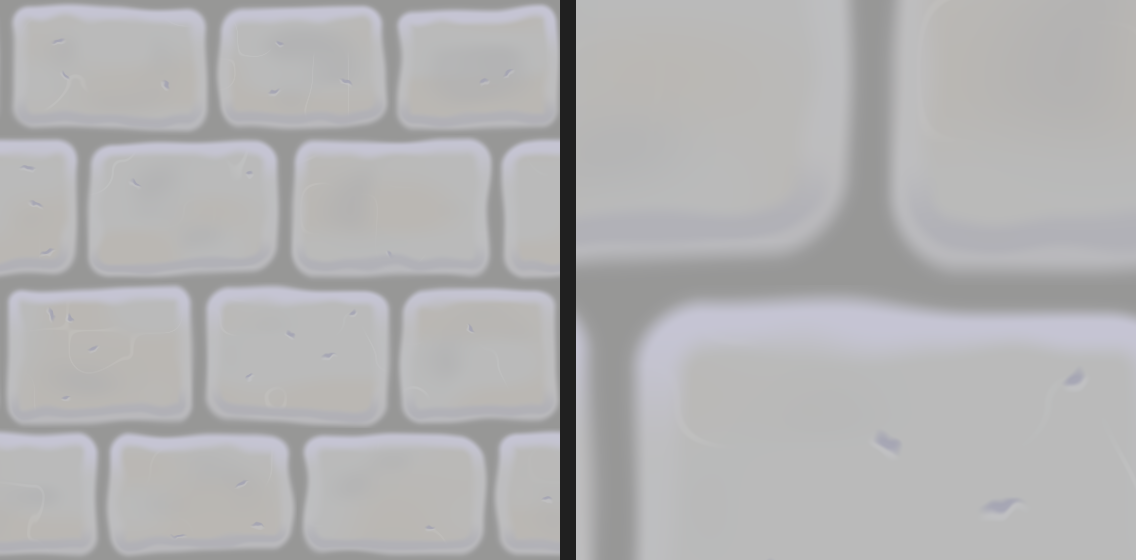
Left: the whole. Right: its middle third, enlarged.
Give the GLSL for this texture, as a three.js fragment shader.

```glsl
// Painted wall of soft grey rounded stones: four staggered courses of three, with chips and hairlines.
varying vec2 vUv;

// Layout, in canvas units
const vec3 COURSE_TOPS = vec3(0.235, 0.497, 0.759);
const vec3 JOINTS_0 = vec3(0.182, 0.531, 0.876);
const vec3 JOINTS_1 = vec3(0.005, 0.355, 0.705);
const vec3 JOINTS_2 = vec3(0.147, 0.508, 0.887);
const vec3 JOINTS_3 = vec3(0.009, 0.381, 0.699);
const float HALF_GAP = 0.0115;
const float EDGE_SOFTNESS = 0.0065;
const float EDGE_WOBBLE = 0.013;
const float RIM_WIDTH = 0.032;
const int CHIPS = 4;

// Colours
const vec3 MORTAR_DARK = vec3(0.592, 0.592, 0.590);
const vec3 MORTAR_LIGHT = vec3(0.625, 0.625, 0.627);
const vec3 FACE_COOL = vec3(0.728, 0.730, 0.730);
const vec3 FACE_WARM = vec3(0.728, 0.718, 0.703);
const vec3 FACE_SHADE = vec3(0.685, 0.685, 0.690);
const vec3 RIM_SIDE = vec3(0.748, 0.748, 0.758);
const vec3 RIM_TOP = vec3(0.775, 0.772, 0.835);
const vec3 RIM_LOW = vec3(0.680, 0.680, 0.708);
const vec3 CHIP_DARK = vec3(0.625, 0.625, 0.695);
const vec3 CHIP_LIGHT = vec3(0.775, 0.775, 0.790);

float hash(vec2 p) {
  vec3 q = fract(p.xyx * vec3(0.1031, 0.1030, 0.0973));
  q += dot(q, q.yzx + 33.33);
  return fract((q.x + q.y) * q.z);
}

vec2 hash2(vec2 p) {
  return vec2(hash(p), hash(p + 57.3));
}

float noise(vec2 p) {
  vec2 i = floor(p), f = fract(p);
  f = f * f * (3.0 - 2.0 * f);
  return mix(mix(hash(i), hash(i + vec2(1.0, 0.0)), f.x),
             mix(hash(i + vec2(0.0, 1.0)), hash(i + 1.0), f.x), f.y);
}

float roundedBox(vec2 p, vec2 halfSize, float radius) {
  vec2 q = abs(p) - halfSize + radius;
  return length(max(q, 0.0)) + min(max(q.x, q.y), 0.0) - radius;
}

// Bounds of the stone cell around uv: x moves past 1 where a cell wraps
void findCell(inout vec2 uv, out vec2 low, out vec2 high, out vec2 id) {
  float row = dot(step(COURSE_TOPS, vec3(uv.y)), vec3(1.0));
  low.y = row < 0.5 ? 0.0 : row < 1.5 ? COURSE_TOPS.x : row < 2.5 ? COURSE_TOPS.y : COURSE_TOPS.z;
  high.y = row < 0.5 ? COURSE_TOPS.x : row < 1.5 ? COURSE_TOPS.y : row < 2.5 ? COURSE_TOPS.z : 1.0;
  vec3 joints = row < 0.5 ? JOINTS_0 : row < 1.5 ? JOINTS_1 : row < 2.5 ? JOINTS_2 : JOINTS_3;
  if (uv.x < joints.x) uv.x += 1.0;
  float column = step(joints.y, uv.x) + step(joints.z, uv.x);
  low.x = column < 0.5 ? joints.x : column < 1.5 ? joints.y : joints.z;
  high.x = column < 0.5 ? joints.y : column < 1.5 ? joints.z : joints.x + 1.0;
  id = vec2(column, row) + 1.0;
}

void main() {
  vec2 uv = vUv, low, high, id;
  findCell(uv, low, high, id);
  vec2 seed = hash2(id * 7.1) * 40.0;
  vec2 p = uv - 0.5 * (low + high);

  // Uneven stone outline
  vec2 halfSize = 0.5 * (high - low) - HALF_GAP - 0.003 * hash2(id * 3.7);
  vec2 wobble = vec2(noise(p * 13.0 + seed), noise(p * 13.0 + seed + 19.0)) - 0.5;
  vec2 s = p + EDGE_WOBBLE * wobble;
  s.y += s.x * (hash(id * 5.3) - 0.5) * 0.05;
  float radius = mix(0.028, 0.046, hash(id * 9.7));
  float d = roundedBox(s, halfSize, radius);
  float depth = -d + 0.012 * (noise(p * 24.0 + seed) - 0.5);
  vec2 side = s / halfSize;

  // Stone face with blurred warm and dark patches
  float warm = smoothstep(0.25, 0.8, noise(p * vec2(7.0, 13.0) + seed + 5.0) - 0.2 * side.y);
  vec3 stone = mix(FACE_COOL, FACE_WARM, warm);
  float patchShade = smoothstep(0.45, 0.95, noise(p * vec2(10.0, 16.0) + seed + 31.0));
  stone = mix(stone, FACE_SHADE, 0.6 * patchShade * (1.0 - smoothstep(0.4, 0.9, length(side))));

  // Faint hairlines
  float line = abs(noise(p * 15.0 + seed + 11.0) - 0.5) / 15.0;
  float lineFade = smoothstep(0.5, 0.75, noise(p * 11.0 + seed + 23.0));
  stone += 0.022 * lineFade * (1.0 - smoothstep(0.0004, 0.0018, line));

  // Small chips with a lit lower lip
  for (int i = 0; i < CHIPS; i++) {
    vec2 key = id * 11.3 + float(i) * 4.9;
    vec2 c = p - (hash2(key) - 0.5) * 1.45 * halfSize;
    float angle = (hash(key + 2.0) - 0.65) * 1.8;
    c = mat2(cos(angle), -sin(angle), sin(angle), cos(angle)) * c;
    c.y += 0.006 * (noise(p * 130.0 + seed) - 0.5);
    vec2 size = vec2(mix(0.007, 0.016, hash(key + 6.0)), 0.0042);
    float present = step(0.35, hash(key + 8.0));
    float lip = 1.0 - smoothstep(0.5, 1.2, length((c + vec2(0.0, 0.0035)) / size));
    float pit = 1.0 - smoothstep(0.3, 1.1, length(c / size));
    stone = mix(stone, CHIP_LIGHT, 0.5 * lip * present);
    stone = mix(stone, CHIP_DARK, 0.75 * pit * present);
  }

  // Bevel: pale sides, lavender top, layered lower edge
  float rim = 1.0 - smoothstep(0.35 * RIM_WIDTH, RIM_WIDTH, depth);
  float top = smoothstep(0.25, 0.95, side.y + 0.35 * (noise(p * 9.0 + seed + 3.0) - 0.5));
  float bottom = smoothstep(0.45, 0.9, -side.y);
  stone = mix(stone, RIM_SIDE, 0.75 * rim);
  stone = mix(stone, RIM_TOP, 0.9 * rim * top);
  float band = smoothstep(0.004, 0.013, depth) * (1.0 - smoothstep(0.019, 0.032, depth));
  stone = mix(stone, RIM_LOW, bottom * (0.8 * band + 0.3 * rim * (1.0 - band)));

  // Mortar glows slightly next to the stones
  vec3 mortar = mix(MORTAR_LIGHT, MORTAR_DARK, smoothstep(0.0, 0.012, d));
  float cover = 1.0 - smoothstep(-EDGE_SOFTNESS, EDGE_SOFTNESS, d);
  gl_FragColor = vec4(mix(mortar, stone, cover), 1.0);
}
```
